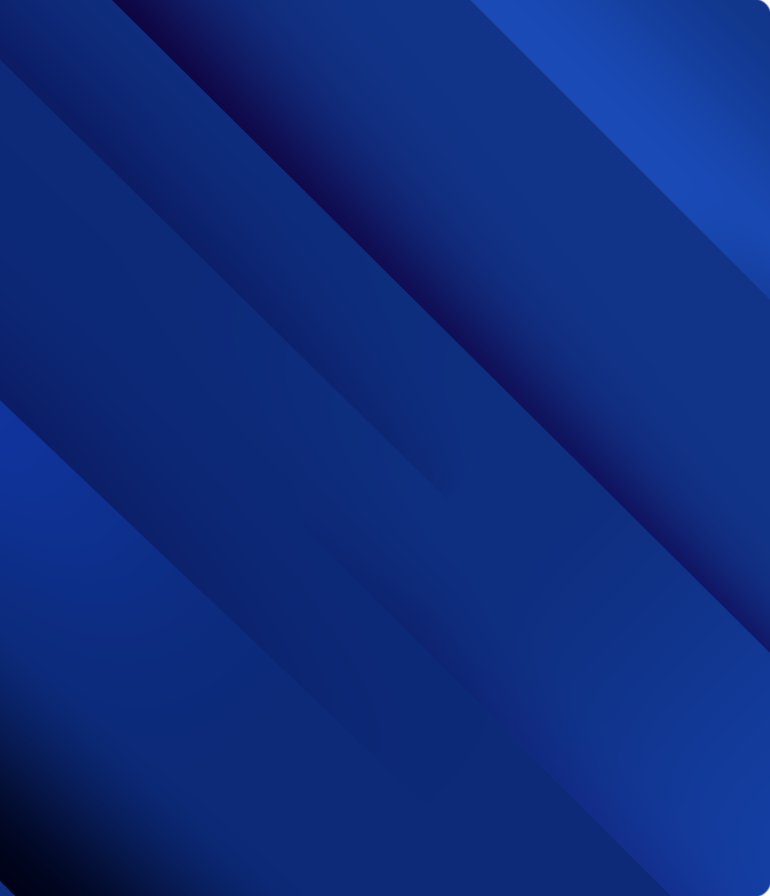
Reproduce this background procedurally as a Shadertoy shader.

```glsl
// Diagonal overlapping blue panels with soft shadows along their edges.

// Edge positions, measured along the up-right diagonal (x + y)
const float EDGE_TOP    = 1.525;
const float EDGE_MAIN   = 1.128;
const float EDGE_UPPER  = 0.941;
const float EDGE_MIDDLE = 0.749;
const float EDGE_LOWER  = 0.567;
const float EDGE_CORNER = 0.017;
const float MAIN_TILT   = 0.004;
const float UPPER_TILT  = 0.008;
const float LOWER_TILT  = 0.025;
const float CORNER_RADIUS = 0.018;

const vec3 PANEL_BLUE    = vec3(0.055, 0.182, 0.500);
const vec3 WIDE_BLUE     = vec3(0.066, 0.205, 0.535);
const vec3 DEEP_BLUE     = vec3(0.046, 0.163, 0.470);
const vec3 BRIGHT_BLUE   = vec3(0.100, 0.290, 0.715);
const vec3 DIM_BLUE      = vec3(0.065, 0.210, 0.540);
const vec3 GLOW_BLUE     = vec3(0.080, 0.250, 0.650);
const vec3 LEFT_BLUE     = vec3(0.060, 0.205, 0.620);
const vec3 SHADOW_BLUE   = vec3(0.045, 0.095, 0.375);
const vec3 SHADOW_INDIGO = vec3(0.075, 0.145, 0.510);
const vec3 SHADOW_VIOLET = vec3(0.060, 0.020, 0.260);
const vec3 SHADOW_END    = vec3(0.065, 0.095, 0.410);
const vec3 NIGHT         = vec3(0.000, 0.010, 0.090);
const vec3 PAGE          = vec3(1.0);

// Linear ramp from 0 at a to 1 at b
float ramp(float a, float b, float x) {
    return clamp((x - a) / (b - a), 0.0, 1.0);
}

// Antialiased mask of the area beyond an edge
float beyond(float t) {
    float aa = 1.3 / iResolution.y;
    return smoothstep(-aa, aa, t);
}

// Shadow that starts at an edge and fades away beyond it
float shadow(float t, float width) {
    return beyond(t) * exp(-pow(max(t, 0.0) / width, 1.4));
}

// Distance to a box with rounded right-hand corners
float cardDistance(vec2 p, float aspect) {
    vec2 q = vec2(p.x - aspect, abs(p.y - 0.5) - 0.5) + CORNER_RADIUS;
    return length(max(q, 0.0)) + min(max(q.x, q.y), 0.0) - CORNER_RADIUS;
}

void mainImage(out vec4 fragColor, in vec2 fragCoord) {
    vec2 p = fragCoord / iResolution.y;
    float across = p.x + p.y;
    float along = p.x - p.y;

    // Lower-left panel: bright at its upper end, night at the corner
    float leftGlow = (1.0 - smoothstep(-0.65, 0.15, along)) * smoothstep(0.20, 0.52, across);
    vec3 lower = mix(DEEP_BLUE, LEFT_BLUE, leftGlow);
    float night = 1.0 - smoothstep(0.01, 0.33, across - 0.06 * along);
    lower = mix(lower, NIGHT, night);
    lower = mix(PANEL_BLUE, lower, beyond(across - EDGE_CORNER));

    // Panel between the lower and middle edges
    float tLower = across - EDGE_LOWER - LOWER_TILT * along;
    float lowerFade = 1.0 - ramp(-0.50, 0.38, along);
    vec3 strip = mix(DEEP_BLUE, SHADOW_BLUE, 0.75 * lowerFade * shadow(tLower, 0.10));
    vec3 col = mix(lower, strip, beyond(tLower));

    // Central panel, brightening to the lower right
    float tMiddle = across - EDGE_MIDDLE;
    float middleFade = ramp(-0.42, 0.15, along);
    vec3 center = mix(DEEP_BLUE, PANEL_BLUE, smoothstep(-0.6, 0.1, along));
    center = mix(center, GLOW_BLUE, smoothstep(0.15, 0.95, along));
    vec3 middleShadow = mix(SHADOW_BLUE, SHADOW_INDIGO, smoothstep(0.0, 0.7, along));
    center = mix(center, middleShadow, 0.55 * middleFade * shadow(tMiddle, 0.065));
    col = mix(col, center, mix(smoothstep(0.0, 0.2, tMiddle), beyond(tMiddle), middleFade));

    // Upper panel, its shadow dying out toward the center
    float tUpper = across - EDGE_UPPER - UPPER_TILT * along;
    float upperFade = 1.0 - ramp(-0.75, 0.06, along);
    col = mix(col, PANEL_BLUE, beyond(tUpper) * upperFade);
    float upperWidth = mix(0.045, 0.10, upperFade);
    col = mix(col, SHADOW_BLUE, 0.85 * sqrt(upperFade) * shadow(tUpper, upperWidth));

    // Wide panel under the strongest shadow
    float tMain = across - EDGE_MAIN - MAIN_TILT * along;
    float run = ramp(-0.85, 0.60, along);
    float mainShadow = shadow(tMain, mix(0.120, 0.052, run));
    vec3 mainTint = mix(SHADOW_VIOLET, SHADOW_END, run);
    col = mix(col, mix(WIDE_BLUE, mainTint, mainShadow), beyond(tMain));

    // Top-right panel: brightest by its edge, dim toward the corner
    float tTop = across - EDGE_TOP;
    vec3 top = mix(BRIGHT_BLUE, DIM_BLUE, smoothstep(0.02, 0.34, tTop));
    float lowEnd = smoothstep(-0.05, 0.24, along) * (1.0 - smoothstep(0.0, 0.09, tTop));
    col = mix(col, mix(top, WIDE_BLUE, 0.55 * lowEnd), beyond(tTop));

    // Rounded card corners
    float outside = cardDistance(p, iResolution.x / iResolution.y) - 1.0 / iResolution.y;
    fragColor = vec4(mix(col, PAGE, beyond(outside)), 1.0);
}
```
